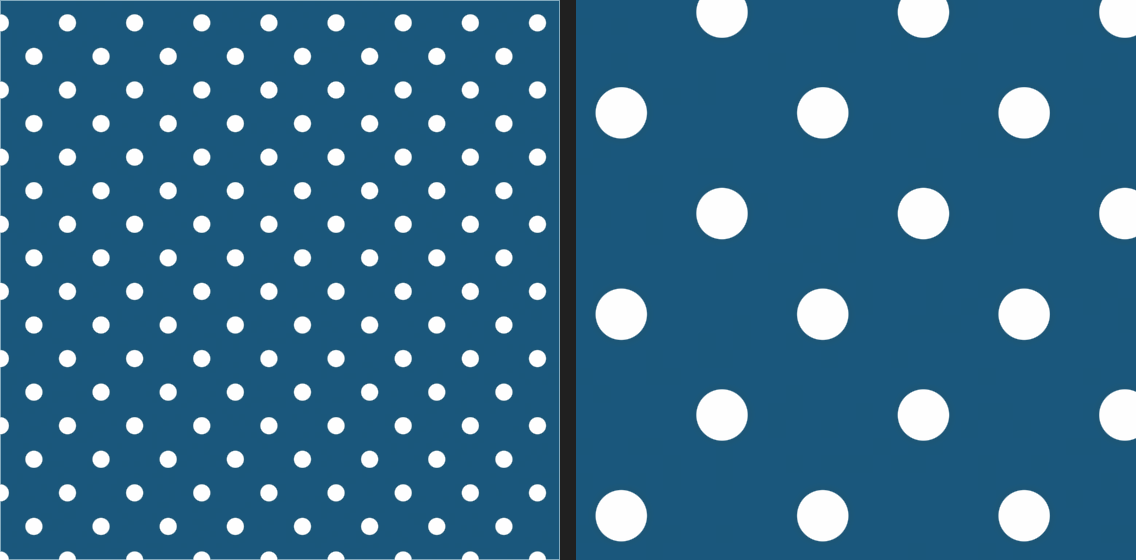
Left, the full canvas; right, a detail of the centre.
A WebGL 2 fragment shader for this pattern:

```glsl
#version 300 es
precision highp float;
// Staggered white polka dots on deep blue cloth with a thin pale rim.

uniform vec2 u_resolution;
out vec4 outColor;

const vec3 BLUE = vec3(0.102, 0.343, 0.488);
const vec3 DULL_BLUE = vec3(0.118, 0.333, 0.443);
const vec3 WHITE = vec3(0.995, 0.998, 0.998);
const vec3 RIM = vec3(0.62, 0.75, 0.81);

const float PERIOD = 0.1199;      // spacing of dots along a row
const float DOT_RADIUS = 0.0153;
const float RIM_WIDTH = 0.0014;
const vec2 ORIGIN = vec2(0.0006, 0.0);

float hash(vec2 p) {
    return fract(sin(dot(p, vec2(127.1, 311.7))) * 43758.5453);
}

// Distance to the nearest point of a square lattice
float latticeDistance(vec2 p, float period) {
    return length(p - period * round(p / period));
}

// Two lattices, the second shifted by half a period both ways
float dotDistance(vec2 p, float period, float radius) {
    float straight = latticeDistance(p, period);
    float shifted = latticeDistance(p - 0.5 * period, period);
    return min(straight, shifted) - radius;
}

// Antialiased coverage of the inside of a distance field
float coverage(float dist, float pixel) {
    return clamp(0.5 - dist / pixel, 0.0, 1.0);
}

// Faint blocky mottling of the ground
float mottle(vec2 p, float cells) {
    return hash(floor(p * cells));
}

void main() {
    float side = min(u_resolution.x, u_resolution.y);
    vec2 size = u_resolution / side;
    vec2 uv = gl_FragCoord.xy / side;
    float pixel = 1.0 / side;

    float dist = dotDistance(uv - ORIGIN, PERIOD, DOT_RADIUS);

    // Ground, slightly duller in a narrow halo around each dot
    float halo = 1.0 - smoothstep(0.001, 0.005, dist);
    float dull = 0.1 * mottle(uv, 96.0) + 0.4 * halo;
    vec3 color = mix(BLUE, DULL_BLUE, dull);

    // Dots
    color = mix(color, WHITE, coverage(dist, 1.3 * pixel));

    // Rim along the canvas edge
    vec2 inset = min(uv, size - uv);
    float rim = coverage(min(inset.x, inset.y) - RIM_WIDTH, pixel);
    color = mix(color, max(color, RIM), rim);

    outColor = vec4(color, 1.0);
}
```
